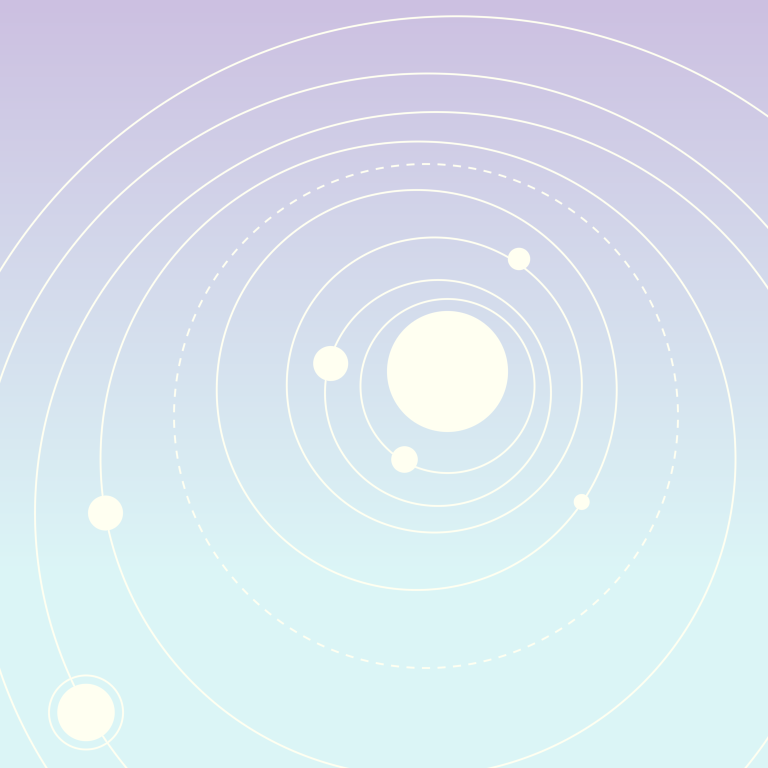
A three.js fragment shader for this background:

```glsl
varying vec2 vUv;

float fill(float dist) {
  float aa = 0.7 * fwidth(vUv.y);
  return 1.0 - smoothstep(-aa, aa, dist);
}

// Each circle is packed as centre.xy and radius
float circleDist(vec2 p, vec3 circle) {
  return length(p - circle.xy) - circle.z;
}

float ring(vec2 p, vec3 circle) {
  return fill(abs(circleDist(p, circle)) - 0.00125);
}

float dashedRing(vec2 p, vec3 circle, float count) {
  vec2 offset = p - circle.xy;
  float turn = atan(offset.x, offset.y) / 6.283185;
  float period = 6.283185 * circle.z / count;
  float along = abs(fract(turn * count + 0.5) - 0.5) * period;
  return ring(p, circle) * fill(along - 0.26 * period);
}

void main() {
  vec3 orbits[8] = vec3[8](
    vec3(0.5827, 0.4974, 0.1133), vec3(0.5703, 0.4883, 0.1471),
    vec3(0.5655, 0.4987, 0.1921), vec3(0.5426, 0.4922, 0.2604),
    vec3(0.5443, 0.4023, 0.4134), vec3(0.5677, 0.3320, 0.5221),
    vec3(0.5573, 0.3158, 0.5885), vec3(0.5938, 0.2809, 0.6979));
  vec3 bodies[7] = vec3[7](
    vec3(0.5827, 0.5163, 0.0788), vec3(0.6758, 0.6628, 0.0146),
    vec3(0.4306, 0.5267, 0.0228), vec3(0.5267, 0.4017, 0.0173),
    vec3(0.7574, 0.3464, 0.0104), vec3(0.1374, 0.3320, 0.0228),
    vec3(0.1120, 0.0723, 0.0374));

  // Sky: aqua below, rising into lilac
  vec3 aqua = vec3(0.859, 0.961, 0.965);
  vec3 lilac = vec3(0.800, 0.753, 0.882);
  vec3 cream = vec3(1.0, 1.0, 0.945);
  vec3 sky = mix(aqua, lilac, clamp((vUv.y - 0.255) / 0.735, 0.0, 1.0));

  // Orbits, with one dashed and one around the largest planet
  float ink = dashedRing(vUv, vec3(0.5547, 0.4583, 0.3281), 102.0);
  ink = max(ink, ring(vUv, vec3(0.1120, 0.0723, 0.0482)));
  for (int i = 0; i < 8; i++) ink = max(ink, ring(vUv, orbits[i]));

  // Sun and planets
  for (int i = 0; i < 7; i++) ink = max(ink, fill(circleDist(vUv, bodies[i])));

  gl_FragColor = vec4(mix(sky, cream, ink), 1.0);
}
```
